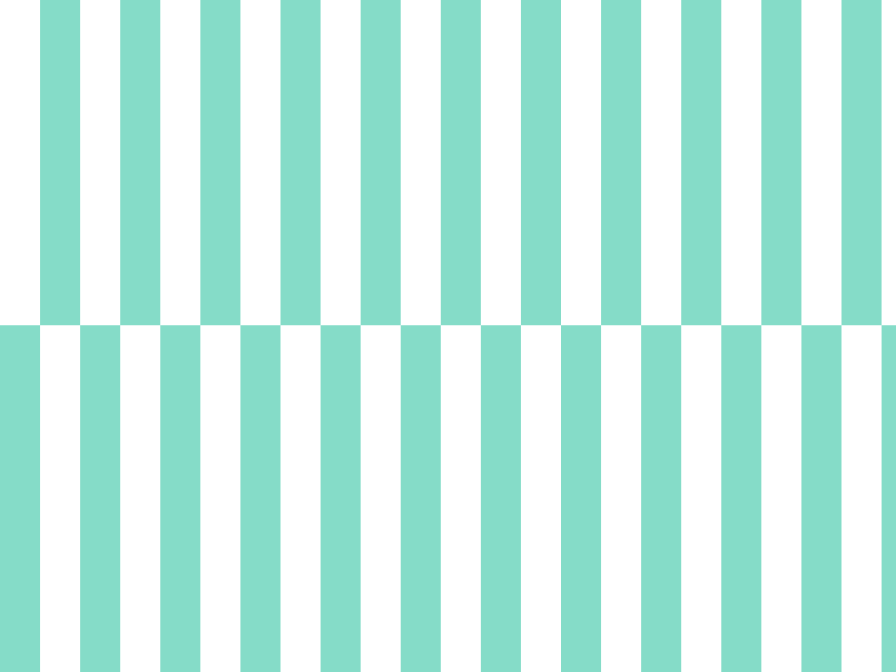
Reproduce this pattern procedurally as a Shadertoy shader.

```glsl
// Two rows of flat vertical mint and white stripes; the lower row is shifted by
// one stripe, so the colours swap along the seam. Each direction is a signed
// distance turned into pixel coverage, and their product gives the checker.

const vec3 MINT = vec3(0.522, 0.863, 0.784);
const vec3 WHITE = vec3(1.0);
const float STRIPE_WIDTH = 0.05963; // in canvas heights
const float SEAM_HEIGHT = 0.516;    // in canvas heights, from the bottom

// Signed distance to the nearest stripe edge, positive in even stripes.
float stripeDistance(float x) {
    float t = x / STRIPE_WIDTH;
    return (0.5 - abs(mod(t + 0.5, 2.0) - 1.0)) * STRIPE_WIDTH;
}

// Maps a signed distance to -1..1 across one pixel.
float softSign(float dist, float pixel) {
    return clamp(2.0 * dist / pixel, -1.0, 1.0);
}

void mainImage(out vec4 fragColor, in vec2 fragCoord) {
    vec2 p = fragCoord / iResolution.y;
    float pixel = 1.0 / iResolution.y;

    // Even stripes are mint below the seam and white above it.
    float column = softSign(stripeDistance(p.x), pixel);
    float row = softSign(SEAM_HEIGHT - p.y, pixel);
    float mintCoverage = 0.5 + 0.5 * column * row;

    fragColor = vec4(mix(WHITE, MINT, mintCoverage), 1.0);
}
```
